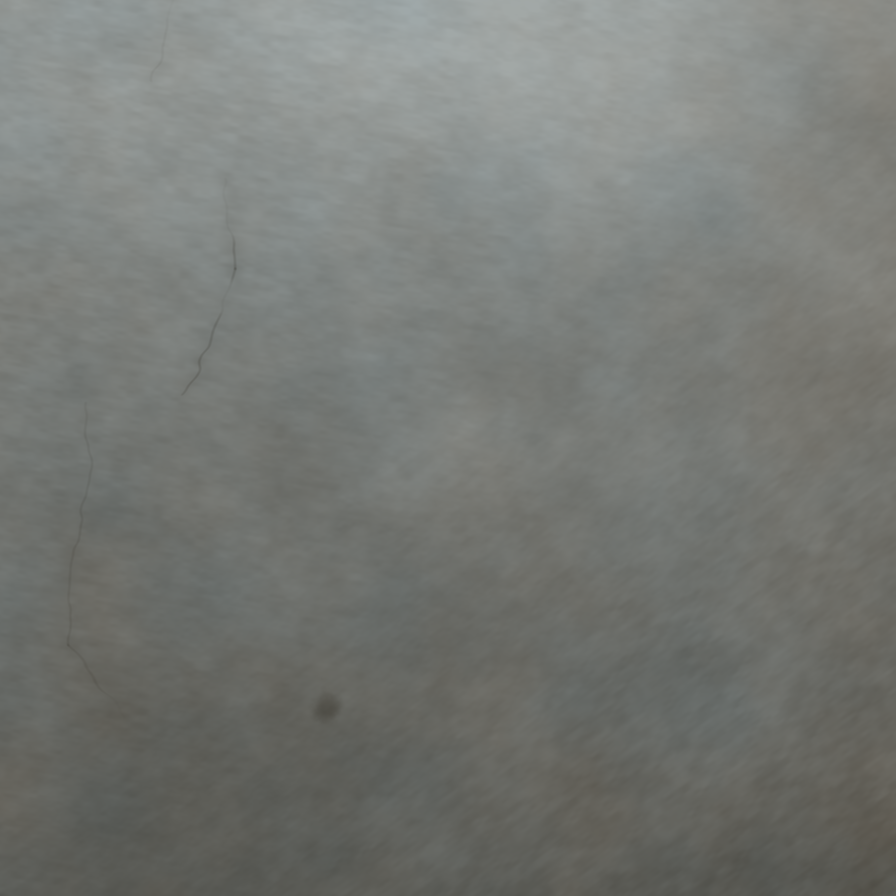
This texture is drawn by a Shadertoy shader. Its source:

```glsl
// A worn concrete wall, lit softly from the top centre and dim at the foot.
// A light ramp is stained by layered noise, brushed with fine slanted grain,
// then marked with hairline cracks and one dark blot.
#define DARK_CONCRETE vec3(0.345, 0.345, 0.322)
#define LIGHT_CONCRETE vec3(0.605, 0.630, 0.625)
#define WARM_TINT vec3(0.014, 0.000, -0.010)
#define LAMP_POS vec2(0.53, 1.02)
#define LAMP_GAIN 0.36
#define MOTTLE_GAIN 0.30
#define BAND_GAIN 0.09
#define GRAIN_GAIN 0.10
#define GRAIN_SCALE 95.0
#define CRACK_WIDTH 0.0028
#define BLOT_POS vec2(0.365, 0.212)

float hash(vec2 cell) {
    vec3 p = fract(vec3(cell.xyx) * 0.1031);
    p += dot(p, p.yzx + 33.33);
    return fract((p.x + p.y) * p.z);
}

float noise(vec2 p) {
    vec2 i = floor(p), f = fract(p);
    f = f * f * f * (f * (f * 6.0 - 15.0) + 10.0);
    return mix(mix(hash(i), hash(i + vec2(1, 0)), f.x),
               mix(hash(i + vec2(0, 1)), hash(i + vec2(1, 1)), f.x), f.y);
}

// Layered noise, centred on zero
float fbm(vec2 p) {
    float sum = 0.0, gain = 0.5;
    for (int i = 0; i < 5; i++) {
        sum += gain * (noise(p) - 0.5);
        p = mat2(1.6, 1.2, -1.2, 1.6) * p + 17.3;
        gain *= 0.52;
    }
    return sum;
}

// Fine fibres, longer along the given angle
float grain(vec2 uv, float angle) {
    float c = cos(angle), s = sin(angle);
    vec2 p = mat2(c, -s, s, c) * uv * GRAIN_SCALE * vec2(0.5, 1.25);
    return noise(p) + 0.6 * noise(p * 2.1 + 41.0) - 0.8;
}

// Wandering hairline from a to b, with a faint soft shadow
float crack(vec2 uv, vec2 a, vec2 b) {
    uv.x += 0.030 * (noise(vec2(uv.y * 13.0, 3.0)) - 0.5)
          + 0.010 * (noise(vec2(uv.y * 60.0, 8.0)) - 0.5);
    vec2 ab = b - a;
    float along = clamp(dot(uv - a, ab) / dot(ab, ab), 0.0, 1.0);
    float d = length(uv - a - ab * along);
    float wear = smoothstep(0.15, 0.65, noise(uv * 24.0));
    float line = 1.0 - smoothstep(0.0, CRACK_WIDTH, d);
    return line * mix(0.25, 1.0, wear) + 0.25 * exp(-d * d * 9000.0);
}

void mainImage(out vec4 fragColor, in vec2 fragCoord) {
    vec2 uv = fragCoord / iResolution.xy;

    // Light: vertical ramp, lamp glow, darker right side
    vec2 toLamp = (uv - LAMP_POS) * vec2(1.0, 1.15);
    float level = 0.02 + 0.80 * uv.y;
    level += LAMP_GAIN * exp(-dot(toLamp, toLamp) * 11.0);
    level -= 0.20 * smoothstep(0.68, 1.05, uv.x) * smoothstep(0.25, 1.0, uv.y);

    // Cloudy stains and faint level bands
    level += MOTTLE_GAIN * fbm(uv * 6.0 + 5.0);
    level += 0.5 * MOTTLE_GAIN * fbm(uv * 22.0 + 60.0);
    level += BAND_GAIN * fbm(uv * vec2(3.0, 16.0) + 31.0);

    // Grain turns from nearly level at upper left to steep at lower right
    float slant = smoothstep(0.2, 0.9, 0.5 + 0.5 * (uv.x - uv.y));
    level += GRAIN_GAIN * mix(grain(uv, -0.15), grain(uv, 0.62), slant);

    // Cracks, from the clearest to the faintest
    level -= 0.20 * crack(uv, vec2(0.248, 0.80), vec2(0.250, 0.70));
    level -= 0.20 * crack(uv, vec2(0.250, 0.70), vec2(0.212, 0.56));
    level -= 0.12 * crack(uv, vec2(0.210, 1.00), vec2(0.182, 0.91));
    level -= 0.11 * crack(uv, vec2(0.108, 0.55), vec2(0.078, 0.28));
    level -= 0.09 * crack(uv, vec2(0.078, 0.28), vec2(0.135, 0.20));

    // Soft dark blot with an uneven rim
    float rim = length((uv - BLOT_POS) * vec2(1.1, 0.9)) + 0.012 * fbm(uv * 50.0);
    level -= 0.30 * (1.0 - smoothstep(0.004, 0.024, rim));

    // Colour: dark warm grey to pale cool grey, with drifting hue
    vec3 color = mix(DARK_CONCRETE, LIGHT_CONCRETE, clamp(level, -0.3, 1.1));
    float warmth = 2.2 * fbm(uv * 9.0 + 90.0) + 0.7 * smoothstep(0.75, 1.0, uv.x);
    color += WARM_TINT * warmth;
    fragColor = vec4(color, 1.0);
}
```
